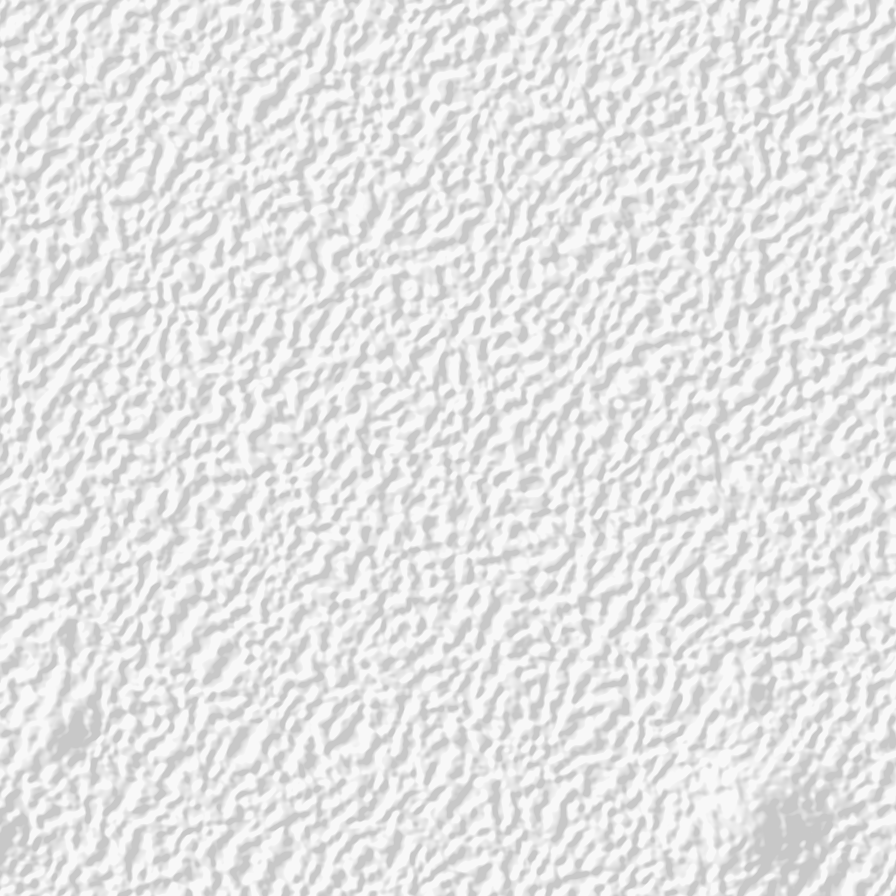
Write a Shadertoy shader that draws this texture.

```glsl
const vec3 SHADE_COLOR = vec3(0.785);
const vec3 LIT_COLOR = vec3(0.973);
const vec2 LIGHT_AXIS = vec2(0.84, -0.5426);  // from lit side to shaded side
const vec2 GRAIN_FREQ = vec2(54.0, 62.0);     // along and across the ridges
const float FINE_SCALE = 2.0;
const float FINE_WEIGHT = 0.32;
const float PLATEAU = 8.0;                    // flattens tops and hollows
const float RELIEF_STEP = 0.003;
const float BASE_TONE = 0.645;
const float GRAIN_CONTRAST = 3.1;
const float WARP = 0.008;
const float LUMP_SHADE = 2.3;
const float LUMP_SHINE = 0.9;
const float LUMP_RAGGEDNESS = 0.022;
const float LUMP_SMOOTHING = 0.5;
const int LUMP_COUNT = 5;

// Smooth lumps in the plaster: centre and radius
const vec3 LUMPS[LUMP_COUNT] = vec3[LUMP_COUNT](
    vec3(0.838, 0.092, 0.066),
    vec3(0.064, 0.195, 0.034),
    vec3(-0.035, 0.075, 0.045),
    vec3(0.060, 0.295, 0.016),
    vec3(0.833, 0.235, 0.020));

vec2 hash22(vec2 cell) {
    vec3 h = fract(cell.xyx * vec3(0.1031, 0.1030, 0.0973));
    h += dot(h, h.yzx + 33.33);
    return fract((h.xx + h.yz) * h.zy);
}

vec2 randomGradient(vec2 cell) {
    return normalize(hash22(cell + 200.0) - 0.5 + 1e-4);
}

float gradientNoise(vec2 p) {
    vec2 cell = floor(p);
    vec2 f = p - cell;
    vec2 fade = f * f * f * (f * (f * 6.0 - 15.0) + 10.0);
    vec2 right = vec2(1.0, 0.0);
    vec2 up = vec2(0.0, 1.0);
    float a = dot(randomGradient(cell), f);
    float b = dot(randomGradient(cell + right), f - right);
    float c = dot(randomGradient(cell + up), f - up);
    float d = dot(randomGradient(cell + 1.0), f - 1.0);
    return mix(mix(a, b, fade.x), mix(c, d, fade.x), fade.y);
}

vec2 noisePair(vec2 p) {
    return vec2(gradientNoise(p), gradientNoise(p + 51.7));
}

// Coarse grains plus finer ones on a turned lattice, with flattened extremes
float plasterHeight(vec2 p) {
    vec2 q = p * GRAIN_FREQ;
    vec2 turned = mat2(0.8, 0.6, -0.6, 0.8) * q * FINE_SCALE + 37.3;
    float h = gradientNoise(q) + FINE_WEIGHT * gradientNoise(turned);
    return h * inversesqrt(1.0 + PLATEAU * h * h);
}

void mainImage(out vec4 fragColor, in vec2 fragCoord) {
    vec2 uv = fragCoord / iResolution.xy;

    // Ridge-aligned coordinates, gently bent
    vec2 ridgeAxis = vec2(-LIGHT_AXIS.y, LIGHT_AXIS.x);
    vec2 p = vec2(dot(uv, ridgeAxis), dot(uv, LIGHT_AXIS));
    p += WARP * noisePair(uv * 14.0);

    // Side light: height difference along the light axis
    vec2 relief = vec2(0.0, RELIEF_STEP);
    float grain = plasterHeight(p + relief) - plasterHeight(p - relief);

    // Lumps have their own light and shade, and soften the grain
    vec2 ragged = uv + LUMP_RAGGEDNESS * noisePair(uv * 40.0);
    float lumpLight = 0.0;
    float roughness = 1.0;
    for (int i = 0; i < LUMP_COUNT; i++) {
        vec2 q = (ragged - LUMPS[i].xy) / LUMPS[i].z;
        float falloff = exp(-dot(q, q));
        float slope = -dot(q, LIGHT_AXIS) * falloff;
        lumpLight += slope * (slope < 0.0 ? LUMP_SHADE : LUMP_SHINE);
        roughness *= 1.0 - LUMP_SMOOTHING * falloff;
    }

    float tone = BASE_TONE + GRAIN_CONTRAST * roughness * grain + lumpLight;
    fragColor = vec4(mix(SHADE_COLOR, LIT_COLOR, clamp(tone, 0.0, 1.0)), 1.0);
}
```
